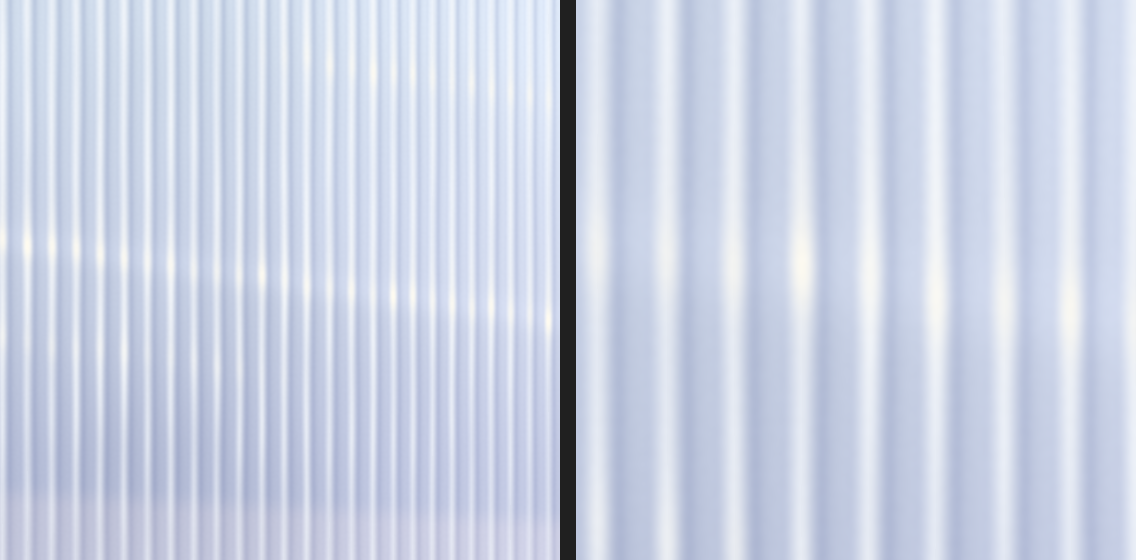
Left, the full canvas; right, a detail of the centre.
Give the GLSL for this texture, as a three.js fragment shader.

```glsl
// Translucent fluted plastic sheet: narrowing vertical ribs with sloping rows of warm glints.
varying vec2 vUv;

// Rib layout: position = FIRST_RIB + RIB_STEP * n - RIB_SHRINK * n * n
const float FIRST_RIB = 0.0045;
const float RIB_STEP = 0.04453;
const float RIB_SHRINK = 0.000221;
const float RIB_SHIFT = 0.006;      // local spacing irregularity
const float RIB_WOBBLE = 0.035;     // in rib widths

// Rib profile, in rib widths
const float CORE_WIDTH = 0.14;
const float HALO_WIDTH = 0.26;
const float EDGE_OFFSET = 0.30;
const float EDGE_WIDTH = 0.12;

// Glint rows: height at left edge, fall across the sheet
const vec2 MAIN_ROW = vec2(0.572, 0.143);
const vec2 UPPER_ROW = vec2(0.986, 0.166);
const vec2 LOWER_ROW = vec2(0.396, 0.125);
const vec2 BASE_LINE = vec2(0.133, 0.050);

const vec3 GROOVE_TOP = vec3(0.790, 0.838, 0.900);
const vec3 GROOVE_MID = vec3(0.750, 0.788, 0.868);
const vec3 GROOVE_LOW = vec3(0.690, 0.722, 0.825);
const vec3 GROOVE_BASE = vec3(0.750, 0.760, 0.842);
const vec3 SIDE_LIGHT = vec3(0.062, 0.056, 0.054);
const vec3 EDGE_SHADE = vec3(0.070, 0.066, 0.040);
const vec3 RIB_LIGHT = vec3(0.945, 0.960, 0.980);
const vec3 GLINT_WARM = vec3(1.000, 0.985, 0.940);

float hash(vec2 p) {
  vec3 q = fract(vec3(p.xyx) * 0.1031);
  q += dot(q, q.yzx + 33.33);
  return fract((q.x + q.y) * q.z);
}

float cornerSlope(vec2 cell, vec2 offset) {
  float a = 6.2832 * hash(cell);
  return dot(vec2(cos(a), sin(a)), offset);
}

// Gradient noise, about -0.7 to 0.7
float noise(vec2 p) {
  vec2 i = floor(p), f = fract(p);
  vec2 u = f * f * f * (f * (f * 6.0 - 15.0) + 10.0);
  float low = mix(cornerSlope(i, f), cornerSlope(i + vec2(1, 0), f - vec2(1, 0)), u.x);
  float high = mix(cornerSlope(i + vec2(0, 1), f - vec2(0, 1)),
                   cornerSlope(i + vec2(1, 1), f - vec2(1, 1)), u.x);
  return mix(low, high, u.y);
}

float bell(float d, float width) {
  return exp(-d * d / (width * width));
}

// Rib number as a continuous coordinate
float ribCoord(float x) {
  x -= RIB_SHIFT * bell(x - 0.66, 0.10);
  float root = RIB_STEP * RIB_STEP - 4.0 * RIB_SHRINK * (x - FIRST_RIB);
  return (RIB_STEP - sqrt(root)) / (2.0 * RIB_SHRINK);
}

// Bright spot with a longer, fainter streak; strength differs per rib
float glint(vec2 p, vec2 row, float rib, float seed) {
  float jitter = 0.012 * (hash(vec2(rib, seed)) - 0.5);
  float d = p.y - row.x + row.y * p.x - jitter;
  float strength = mix(0.35, 1.0, hash(vec2(rib, seed + 7.0)));
  return strength * (0.75 * bell(d, 0.023) + 0.35 * bell(d - 0.02, 0.065));
}

void main() {
  vec2 p = vUv;
  float n = ribCoord(p.x);
  n += RIB_WOBBLE * noise(vec2(n * 0.7, p.y * 5.0));
  float rib = floor(n + 0.5);
  float d = n - rib;

  // Groove tone: pale above, dusky below, lighter toward the right
  float mainDrop = p.y - MAIN_ROW.x + MAIN_ROW.y * p.x;
  vec3 color = mix(GROOVE_LOW, GROOVE_MID, smoothstep(0.12, 0.55, p.y));
  color = mix(color, GROOVE_TOP, smoothstep(0.5, 1.0, p.y));
  color += 0.014 * smoothstep(-0.04, 0.03, mainDrop);
  float baseDrop = p.y - BASE_LINE.x + BASE_LINE.y * p.x;
  color = mix(color, GROOVE_BASE, 0.85 * (1.0 - smoothstep(-0.04, 0.012, baseDrop)));
  color += SIDE_LIGHT * smoothstep(0.3, 1.0, p.x);
  color += 0.022 * noise(vec2(p.x * 4.0, p.y * 3.0));

  // Groove relief: shaded right flank brightening toward the next rib
  float across = fract(n);
  color += 0.025 * smoothstep(0.3, 0.9, across);
  float edge = bell(across - EDGE_OFFSET, EDGE_WIDTH) + 0.35 * bell(across - 0.74, 0.08);
  color -= EDGE_SHADE * edge * mix(0.65, 1.0, p.y);

  // Lit rib with uneven brightness along its length
  float ribTone = 0.76 + 0.16 * (hash(vec2(rib, 3.0)) - 0.5);
  ribTone += 0.25 * noise(vec2(rib * 1.37 + 0.4, p.y * 7.0));
  ribTone *= mix(0.68, 1.0, smoothstep(0.0, 0.45, p.y));
  ribTone *= mix(1.0, 0.85, smoothstep(0.75, 1.0, p.x));
  float core = bell(d, CORE_WIDTH);
  float halo = bell(d + 0.04, HALO_WIDTH);
  color = mix(color, RIB_LIGHT, clamp(ribTone * (0.82 * core + 0.22 * halo), 0.0, 1.0));

  // Sloping glint rows and their faint glow in the grooves
  float sparkle = glint(p, MAIN_ROW, rib, 11.0);
  sparkle += 0.75 * glint(p, UPPER_ROW, rib, 23.0) * smoothstep(0.44, 0.56, p.x);
  sparkle += 0.40 * glint(p, LOWER_ROW, rib, 37.0) * (1.0 - smoothstep(0.3, 0.6, p.x));
  float spread = bell(d, CORE_WIDTH * 1.2);
  color = mix(color, GLINT_WARM, clamp(sparkle * spread, 0.0, 1.0));
  color += 0.018 * bell(mainDrop, 0.03) * (1.0 - spread);

  // Fine grain
  color += 0.006 * noise(p * 150.0);
  gl_FragColor = vec4(clamp(color, 0.0, 1.0), 1.0);
}
```
